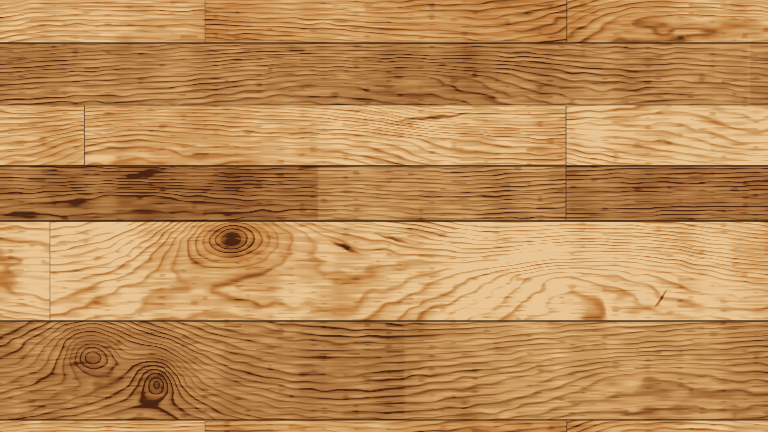
A WebGL 1 fragment shader for this texture:

```glsl
precision highp float;
// Six rows of oiled timber boards with butt joints, knots and checks.
// Each board is a height field of growth rings: straight grain bent by
// layered sines and raised by bumps, whose contours become rings and ovals.
#define ASPECT 1.7778
#define ROW_OFFSET 0.028
#define SEAM_WIDTH 0.0015
#define JOINT_WIDTH 0.0009
#define GRAIN_DEPTH 0.38
#define FIBRE_DEPTH 0.30
#define SHEEN 0.14
#define DARK vec3(0.30, 0.15, 0.07)
#define BROWN vec3(0.56, 0.34, 0.16)
#define AMBER vec3(0.74, 0.48, 0.23)
#define HONEY vec3(0.81, 0.62, 0.39)
#define PALE vec3(0.91, 0.77, 0.58)
uniform vec2 u_resolution;

// Value for one of the six rows, counted from the top.
float pick(float row, vec3 a, vec3 b) {
  vec3 i = vec3(0.0, 1.0, 2.0);
  return dot(a, step(abs(i - row), vec3(0.5))) + dot(b, step(abs(i + 3.0 - row), vec3(0.5)));
}
float rowEnd(float row) {
  return pick(row, vec3(0.1275, 0.271, 0.412), vec3(0.5396, 0.771, 1.0));
}
float hash(vec2 p) {
  return fract(sin(dot(p, vec2(127.1, 311.7))) * 4375.85);
}
float noise(vec2 p) {
  vec2 i = floor(p), f = fract(p);
  f = f * f * (3.0 - 2.0 * f);
  return mix(mix(hash(i), hash(i + vec2(1.0, 0.0)), f.x),
             mix(hash(i + vec2(0.0, 1.0)), hash(i + 1.0), f.x), f.y);
}
// Layered sines, about -1 to 1.
float waves(vec2 p) {
  float sum = 0.0, amp = 0.5;
  for (int i = 0; i < 4; i++) {
    sum += amp * sin(p.x + 1.5 * sin(p.y));
    p = mat2(1.2, 1.0, -1.0, 1.2) * p + 1.7;
    amp *= 0.5;
  }
  return sum;
}
float bump(vec2 d, vec2 size) {
  d /= size;
  return exp(-sqrt(dot(d, d) + 0.02));
}
// Rings around a knot, with the straight grain flattened near it.
float knot(vec2 d, vec2 size, float count, float grain) {
  vec2 r = d / size;
  return count * bump(d, size) - 0.85 * grain * d.y * exp(-dot(r, r));
}
float crack(vec2 d, float slope, vec2 size) {
  d.y -= slope * d.x + 0.006 * waves(d * 45.0);
  return 1.0 - smoothstep(0.2, 1.0, length(d / size));
}
float line(float d, float width) {
  float px = 0.7 / u_resolution.y;
  return 1.0 - smoothstep(width - px, width + px, abs(d));
}
vec3 woodColor(float t, float drab) {
  vec3 c = mix(DARK, BROWN, smoothstep(0.0, 0.25, t));
  c = mix(c, mix(AMBER, vec3(0.66, 0.47, 0.27), drab), smoothstep(0.22, 0.5, t));
  c = mix(c, HONEY, smoothstep(0.45, 0.75, t));
  return mix(c, PALE, smoothstep(0.7, 1.0, t));
}

void main() {
  float x = gl_FragCoord.x / u_resolution.x;
  vec2 p = vec2(x * ASPECT, fract(1.0 - gl_FragCoord.y / u_resolution.y + ROW_OFFSET));
  // Row and board
  float row = 0.0;
  for (int i = 0; i < 5; i++) row += step(rowEnd(float(i)), p.y);
  float above = mod(row + 5.0, 6.0), top = fract(rowEnd(above)), bottom = rowEnd(row);
  float joint1 = pick(row, vec3(0.267, 0.977, 0.11), vec3(0.414, 0.065, 0.527));
  float joint2 = pick(row, vec3(0.738, 2.0, 0.737), vec3(0.737, 2.0, 2.0));
  float cut1 = pick(row, vec3(0.3, 0.0, 0.6), vec3(0.0, 0.4, 0.0));
  float seed = row * 5.3 + 2.9 * step(joint1, x) * step(0.1, cut1) + 5.8 * step(joint2, x);
  // Base tone of the left, middle and right board
  float tone = pick(row, vec3(0.78, 0.6, 0.92), vec3(0.47, 0.92, 0.6));
  tone = mix(tone, pick(row, vec3(0.7, 0.5, 0.88), vec3(0.6, 0.96, 0.67)),
             smoothstep(-0.002, 0.002, x - joint1));
  tone = mix(tone, pick(row, vec3(0.76, 0.5, 0.97), vec3(0.5, 0.9, 0.6)), step(joint2, x));
  // Growth ring field: grain, one long oval per row, three knots
  float grain = pick(row, vec3(70.0, 80.0, 64.0), vec3(88.0, 56.0, 62.0));
  float swirl = pick(row, vec3(4.5, 3.0, 6.5), vec3(2.5, 6.5, 3.0));
  float rings = p.y * grain + swirl * waves(vec2(p.x * 2.6, p.y * 7.0) + seed);
  vec2 oval = vec2(pick(row, vec3(1.65, 0.97, 1.05), vec3(0.3, 1.25, 1.5)), mix(top, bottom, 0.55));
  rings += 5.0 * bump(p - oval, vec2(0.32, 0.3 * (bottom - top)));
  float row4 = step(abs(row - 4.0), 0.5), row5 = step(4.5, row);
  vec2 k1 = p - vec2(0.535, 0.584), k2 = p - vec2(0.213, 0.858), k3 = p - vec2(0.364, 0.918);
  rings += row4 * knot(k1, vec2(0.13, 0.09), 13.0, grain);
  rings += row5 * (knot(k2, vec2(0.1, 0.085), 13.0, grain) + knot(k3, vec2(0.06, 0.07), 9.0, grain));
  rings += 0.5 * noise(vec2(p.x * 28.0, p.y * 60.0));
  // Broken, sharp-edged ring lines over fibres, pores and sheen
  float phase = 6.2832 * rings, fibre = noise(vec2(p.x * 24.0, p.y * 240.0 + rings * 0.5));
  float ringLine = pow(0.5 + 0.5 * sin(phase + 0.7 * sin(phase)), 2.5);
  float strength = 0.25 + 1.3 * noise(vec2(p.x * 7.0, rings * 0.7) + seed);
  tone -= GRAIN_DEPTH * strength * ringLine;
  tone += FIBRE_DEPTH * (fibre - 0.5) - 0.2 * smoothstep(0.72, 0.95, noise(p * vec2(40.0, 190.0)));
  tone += SHEEN * waves(vec2(p.x * 6.0, p.y * 4.0) + seed) + 0.06 * waves(vec2(p.x * 32.0, p.y * 7.0));
  // Knot stains and checks
  tone -= row4 * (0.65 * bump(k1, vec2(0.09, 0.07)) + 0.4 * exp(-dot(k1, k1) / 0.0004));
  tone -= row5 * (0.3 * bump(k2, vec2(0.07)) + 0.35 * bump(k3, vec2(0.05)));
  float checks = crack(p - vec2(0.80, 0.60), 0.3, vec2(0.045, 0.006))
               + crack(p - vec2(0.91, 0.58), 0.15, vec2(0.05, 0.004))
               + crack(p - vec2(1.53, 0.72), -1.2, vec2(0.02, 0.006));
  checks = row4 * checks + step(abs(row - 3.0), 0.5) * 0.6 * crack(p - vec2(0.335, 0.43), -0.25, vec2(0.08, 0.01))
         + step(abs(row - 2.0), 0.5) * crack(p - vec2(1.0, 0.30), -0.12, vec2(0.13, 0.005));
  vec3 color = woodColor(tone - 0.6 * checks, 0.7 * mod(row, 2.0));
  // Joints between boards and seams between rows
  float gap = max(cut1 * line((x - joint1) * ASPECT, JOINT_WIDTH), 0.65 * line((x - joint2) * ASPECT, JOINT_WIDTH));
  vec3 seamA = vec3(0.8, 0.3, 0.9), seamB = vec3(1.0, 0.85, 0.7);
  gap = max(gap, pick(above, seamA, seamB) * line(p.y - top, SEAM_WIDTH));
  gap = max(gap, pick(row, seamA, seamB) * line(bottom - p.y, SEAM_WIDTH));
  gl_FragColor = vec4(mix(color, vec3(0.13, 0.07, 0.04), gap), 1.0);
}
```
